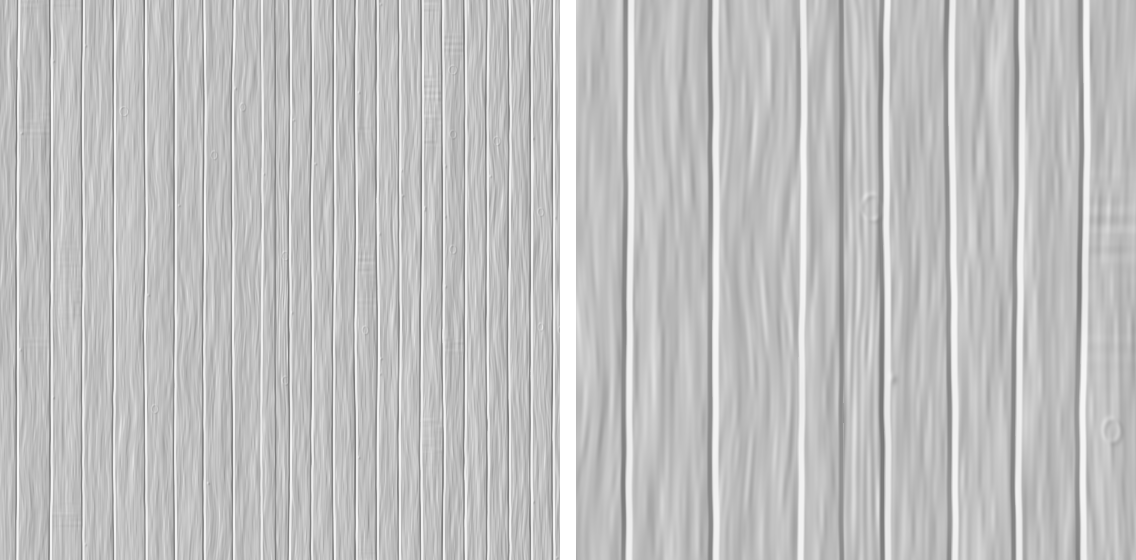
Left, the full canvas; right, a detail of the centre.
Give the GLSL for this texture, as a three.js fragment shader.

```glsl
// Pale grey painted wooden boards, upright, wide on the left and narrow on the right.
#define SEAMS 23
#define BLEMISHES 46
#define RELIEF 0.50
#define SEAM_WOBBLE 0.0035
#define EDGE_SOFT 0.0009
#define LIGHT_STEP vec2(0.0010, -0.0007)
#define PAINT vec3(0.752)
#define GROOVE vec3(0.47)
#define HIGHLIGHT vec3(0.965)

varying vec2 vUv;

float hash(vec2 p) {
  return fract(sin(dot(p, vec2(127.1, 311.7))) * 43758.5453);
}

float noise(vec2 p) {
  vec2 i = floor(p), f = fract(p);
  f = f * f * (3.0 - 2.0 * f);
  return mix(mix(hash(i), hash(i + vec2(1.0, 0.0)), f.x),
             mix(hash(i + vec2(0.0, 1.0)), hash(i + vec2(1.0, 1.0)), f.x), f.y);
}

// Nine wide boards, one split board, then the narrow ones.
float seamX(float i) {
  float wide = 0.0313 + 0.05436 * i + 0.010 * sin(3.14159 * i / 8.0);
  float narrow = 0.517 + 0.03917 * (i - 10.0);
  return i < 8.5 ? wide : (i < 9.5 ? 0.4922 : narrow);
}

float seamOffset(float i, float y) {
  float drift = noise(vec2(i * 17.3, y * 5.0)) - 0.5;
  float nicks = noise(vec2(i * 9.1, y * 45.0)) - 0.5;
  return SEAM_WOBBLE * (drift + 0.22 * nicks);
}

float band(float d, float halfWidth) {
  return 1.0 - smoothstep(halfWidth - EDGE_SOFT, halfWidth + EDGE_SOFT, abs(d));
}

// Brushed paint over wood fibres; some boards show growth rings or cross ridges.
float grainHeight(vec2 p, float board) {
  vec2 q = p + vec2(board * 3.17, board * 1.73);
  q.x += 0.007 * noise(q * vec2(14.0, 11.0));
  float h = 0.50 * noise(q * vec2(85.0, 13.0));
  h += 0.30 * noise(q * vec2(190.0, 21.0));
  h += 0.16 * noise(q * vec2(380.0, 42.0));

  float ringed = (board == 10.0 || board == 15.0) ? 1.0 : 0.22;
  float patchy = smoothstep(0.35, 0.75, noise(q * vec2(18.0, 3.5)));
  h += 0.05 * ringed * patchy * sin(1150.0 * q.x + 16.0 * noise(q * vec2(22.0, 4.0)));

  float ridged = step(0.68, hash(vec2(board, 4.0)));
  float ridgeZone = smoothstep(0.66, 0.85, noise(vec2(board * 5.3, p.y * 13.0)));
  h += 0.22 * ridged * ridgeZone * noise(q * vec2(26.0, 170.0));
  return h;
}

// Ring-shaped knots on the boards and small paint drips beside the seams.
float blemishHeight(vec2 p) {
  float h = 0.0;
  for (int k = 0; k < BLEMISHES; k++) {
    float n = float(k);
    float pick = hash(vec2(n, 1.7));
    float knot = step(0.72, hash(vec2(n, 8.3)));
    float side = mix(0.004, 0.018, mix(pick * 0.3, 1.0, knot));
    vec2 centre = vec2(seamX(floor(hash(vec2(n, 3.1)) * float(SEAMS))) + side,
                       hash(vec2(n, 5.9)));
    vec2 d = (p - centre) * vec2(1.0, mix(0.65, 0.9, pick));
    float radius = knot * mix(0.004, 0.0072, pick);
    float rim = (length(d) - radius) / mix(0.0021, 0.0014, knot);
    h += mix(0.26, 0.13, knot) * exp(-rim * rim);
  }
  return h;
}

float surfaceHeight(vec2 p, float board) {
  return grainHeight(p, board) + blemishHeight(p);
}

void main() {
  vec2 p = vUv;
  float board = 0.0, dark = 0.0, bright = 0.0, softShade = 0.0;

  // Each seam is a dark groove with a lit edge on its right.
  for (int k = 0; k < SEAMS; k++) {
    float i = float(k);
    float d = p.x - seamX(i) - seamOffset(i, p.y);
    board += step(0.0, d);
    float wear = noise(vec2(i * 7.7, p.y * 16.0));
    float darkAmount = i == 8.0 ? 0.22 : 1.0;
    float brightAmount = i == 9.0 ? 0.12 : 1.0;
    dark = max(dark, darkAmount * mix(0.55, 1.0, wear) * band(d + 0.0014, 0.0014));
    bright = max(bright, brightAmount * mix(1.0, 0.78, wear) * band(d - 0.0020, 0.0018));
    softShade += darkAmount * exp(-abs(d + 0.003) / 0.0035);
  }

  // Light falls from the upper left.
  float slope = surfaceHeight(p + LIGHT_STEP, board) - surfaceHeight(p - LIGHT_STEP, board);
  float tone = 0.018 * (hash(vec2(board, 2.0)) - 0.5);
  tone += 0.030 * (noise(vec2(p.x * 60.0 + board * 5.0, p.y * 3.0)) - 0.5);
  vec3 color = PAINT + tone + RELIEF * slope - 0.035 * softShade;

  color = mix(color, GROOVE, dark);
  color = mix(color, HIGHLIGHT, bright);
  gl_FragColor = vec4(clamp(color, 0.0, 1.0), 1.0);
}
```
